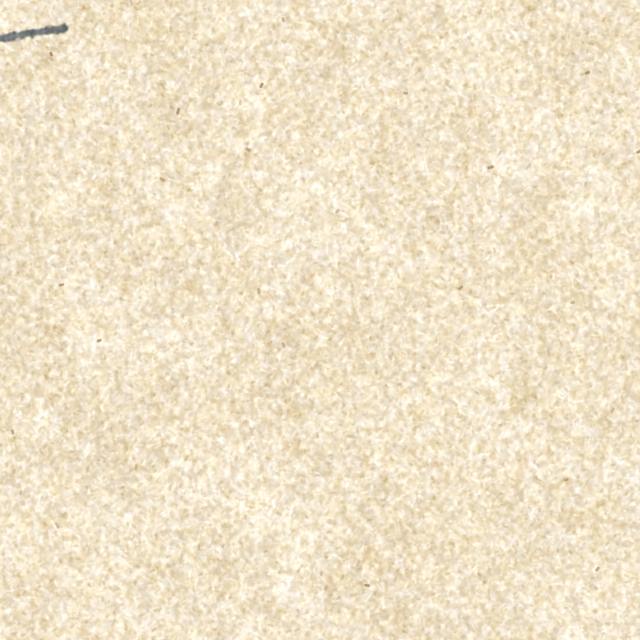
A Shadertoy shader for this texture:

```glsl
#define PAPER vec3(0.948, 0.893, 0.787)
#define TONE_STEP vec3(0.078, 0.098, 0.130)
#define TINT_STEP vec3(-0.012, 0.004, 0.055)
#define FLECK_COLOR vec3(0.60, 0.47, 0.30)
#define INK_COLOR vec3(0.41, 0.43, 0.44)
#define GRAIN_SCALE 125.0
#define GRAIN_CONTRAST 1.35
#define CLOUD_CONTRAST 0.55
#define LIGHT_FIBRES 0.55
#define DARK_FIBRES 0.85

vec3 hash3(vec2 cell, float seed) {
    vec3 q = fract(vec3(cell.xyx + seed * 17.3) * vec3(0.1031, 0.1030, 0.0973));
    q += dot(q, q.yxz + 33.33);
    return fract((q.xxy + q.yzz) * q.zyx);
}

float noise(vec2 p, float seed) {
    vec2 i = floor(p), f = fract(p);
    f = f * f * (3.0 - 2.0 * f);
    float low = mix(hash3(i, seed).x, hash3(i + vec2(1, 0), seed).x, f.x);
    float high = mix(hash3(i + vec2(0, 1), seed).x, hash3(i + vec2(1, 1), seed).x, f.x);
    return mix(low, high, f.y) - 0.5;
}

mat2 rotation(float angle) {
    float c = cos(angle), s = sin(angle);
    return mat2(c, s, -s, c);
}

float segmentDistance(vec2 p, vec2 a, vec2 b) {
    vec2 ab = b - a;
    return length(p - a - ab * clamp(dot(p - a, ab) / dot(ab, ab), 0.0, 1.0));
}

// One randomly turned stroke per cell; sizes are in cell units
float fibres(vec2 p, float halfLength, float width, float density, float seed) {
    vec2 home = floor(p);
    float cover = 0.0;
    for (int y = -1; y <= 1; y++)
    for (int x = -1; x <= 1; x++) {
        vec2 cell = home + vec2(x, y);
        vec3 place = hash3(cell, seed);
        vec3 trait = hash3(cell, seed + 5.0);
        float angle = 6.2832 * place.z;
        vec2 reach = halfLength * mix(0.4, 1.0, trait.y) * vec2(cos(angle), sin(angle));
        vec2 q = p - cell - place.xy;
        float stroke = 1.0 - smoothstep(0.25 * width, width, segmentDistance(q, -reach, reach));
        cover = max(cover, stroke * step(trait.x, density) * mix(0.4, 1.0, trait.z));
    }
    return cover;
}

void mainImage(out vec4 fragColor, in vec2 fragCoord) {
    vec2 p = fragCoord / iResolution.xy;
    vec2 turned = rotation(0.6) * p;

    // Fine pulp grain over faint clouds
    float grain = noise(p * GRAIN_SCALE * vec2(1.1, 0.9), 1.0)
                + 0.8 * noise(turned * GRAIN_SCALE * 1.7, 2.0);
    float cloud = noise(turned * 13.0, 3.0) + 0.8 * noise(p * 37.0, 4.0);
    float tone = GRAIN_CONTRAST * grain + CLOUD_CONTRAST * cloud;

    // Pale strands and small shaded pits
    tone += LIGHT_FIBRES * fibres(p * 62.0, 0.45, 0.17, 0.9, 6.0);
    tone += LIGHT_FIBRES * fibres(turned * 95.0, 0.3, 0.26, 0.5, 7.0);
    tone -= DARK_FIBRES * fibres(turned * 78.0 + 9.0, 0.22, 0.25, 0.55, 8.0);

    // Soft crease at the upper right
    float crease = segmentDistance(p, vec2(0.875, 0.78), vec2(0.868, 0.97));
    tone -= 0.45 * (1.0 - smoothstep(0.0, 0.008, crease));

    float tint = noise(p * 70.0, 9.0) + 0.6 * noise(turned * 150.0, 10.0);
    vec3 color = PAPER + tone * TONE_STEP + tint * TINT_STEP;

    // Rare brown flecks
    float fleck = fibres(p * 14.0, 0.045, 0.05, 0.13, 11.0);
    color = mix(color, FLECK_COLOR, 0.75 * fleck);

    // Grey pencil dash entering from the left edge
    float dash = segmentDistance(p, vec2(-0.03, 0.935), vec2(0.1, 0.956));
    float ink = 1.0 - smoothstep(0.003, 0.0095, dash + 0.003 * grain);
    color = mix(color, INK_COLOR + 0.12 * grain, 0.92 * ink);

    fragColor = vec4(clamp(color, 0.0, 1.0), 1.0);
}
```
